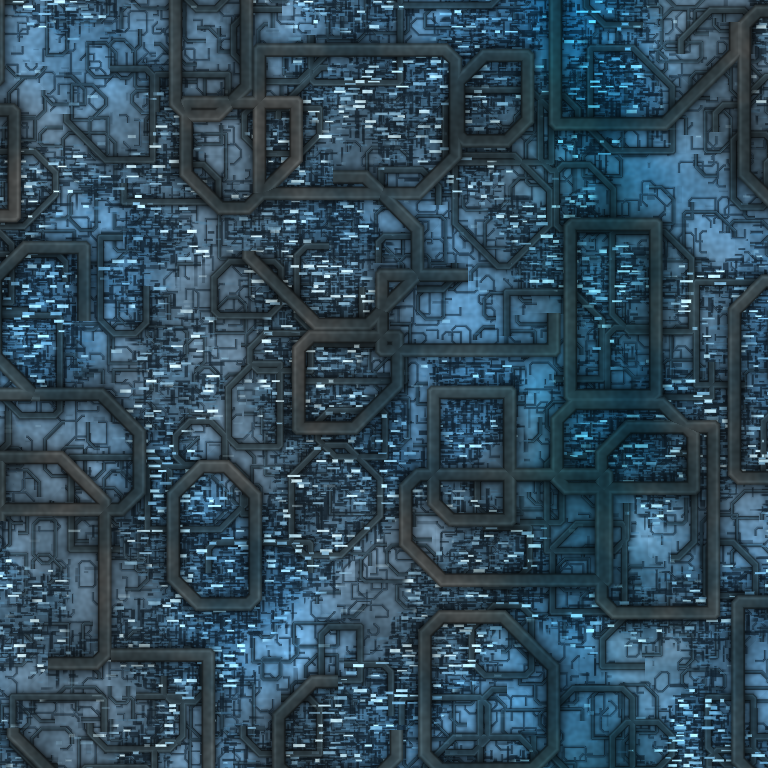
This texture is drawn by a WebGL 2 fragment shader. Its source:

```glsl
#version 300 es
precision highp float;
// Dense industrial conduit maze: chamfered pipe networks stacked from fine to
// coarse over slate panels, with patches of tiny machinery and glinting lights.
// Gradient noise steers the density, the grime and the teal haze.

uniform vec2 u_resolution;
out vec4 fragColor;

vec4 hash4(vec2 p) {
    vec4 q = fract(p.xyxy * vec4(0.1031, 0.1030, 0.0973, 0.1099));
    q += dot(q, q.wzxy + 33.33);
    return fract((q.xxyz + q.yzzw) * q.zywx);
}

float gradientDot(vec2 cell, vec2 offset) {
    float angle = 6.2832 * hash4(cell).x;
    return dot(vec2(cos(angle), sin(angle)), offset);
}

float gradientNoise(vec2 p) {
    vec2 i = floor(p), f = fract(p);
    vec2 u = f * f * f * (f * (f * 6.0 - 15.0) + 10.0);
    float low = mix(gradientDot(i, f), gradientDot(i + vec2(1, 0), f - vec2(1, 0)), u.x);
    float high = mix(gradientDot(i + vec2(0, 1), f - vec2(0, 1)), gradientDot(i + 1.0, f - 1.0), u.x);
    return 1.4 * mix(low, high, u.y);
}

float fbm(vec2 p) {
    float sum = 0.0, gain = 0.55;
    for (int i = 0; i < 4; i++) {
        sum += gain * gradientNoise(p);
        p = p * 2.03 + 17.3;
        gain *= 0.5;
    }
    return sum;
}

float coverage(float d, float aa) {
    return 1.0 - smoothstep(-aa, aa, d);
}

float chamferBox(vec2 p, vec2 extent, float cut) {
    vec2 q = abs(p) - extent;
    return max(max(q.x, q.y), (q.x + q.y + cut) * 0.7071);
}

// Signed offset from the nearest outline, and the summed tone of enclosing boxes.
vec2 network(vec2 uv, float cells, float keep, float gaps, float seed) {
    vec2 p = uv * cells, id = floor(p);
    float nearest = 1.0, tone = 0.0;
    for (int y = -1; y <= 1; y++)
    for (int x = -1; x <= 1; x++) {
        vec2 cell = id + vec2(x, y);
        vec4 h = hash4(cell + seed);
        vec4 k = hash4(cell + seed + 71.7);
        vec2 q = p - cell - 0.5 - (h.xy - 0.5) * 0.6;
        vec2 extent = mix(vec2(0.24), vec2(0.74), h.zw);
        vec4 corner = hash4(cell * 2.0 + step(0.0, q) + seed + 133.1);
        float cut = min(extent.x, extent.y) * 0.95 * corner.x * step(0.25, corner.y);
        float d = chamferBox(q, extent, cut);
        if (k.x > keep) continue;
        if (d < 0.0) tone += k.y - 0.5;
        if (corner.z > gaps && abs(d) < abs(nearest)) nearest = d;
    }
    return vec2(nearest / cells, tone);
}

// Lays a bevelled pipe and its soft contact shadow over the base colour.
vec3 layPipe(vec3 base, float offset, float width, vec3 tint, float shadow, float aa) {
    float d = abs(offset) - width;
    base *= 1.0 - shadow * exp(-max(d, 0.0) / (width * 0.9));
    float side = offset / width;
    float bevel = 0.95 + 0.16 * clamp(side, -1.0, 1.0);
    bevel -= 0.38 * smoothstep(0.62, 0.95, abs(side));
    bevel += 0.14 * exp(-pow((side - 0.5) * 7.0, 2.0));
    return mix(base, tint * bevel, coverage(d, aa));
}

// Scattered upright bars, one candidate per cell, in rows shifted at random.
float bars(vec2 p, vec2 size, float chance, float seed, float aa) {
    vec2 g = p / size;
    g.x += 7.0 * hash4(vec2(floor(g.y), seed)).w;
    vec4 h = hash4(floor(g) + seed);
    vec2 extent = size * mix(vec2(0.14, 0.14), vec2(0.48, 0.36), h.xy);
    vec2 q = abs(fract(g) - 0.5) * size - extent;
    return coverage(max(q.x, q.y), aa) * smoothstep(h.z - 0.03, h.z + 0.03, chance);
}

void main() {
    vec2 uv = gl_FragCoord.xy / u_resolution.y;
    float aa = 0.7 / u_resolution.y;

    vec2 coarse = network(uv, 5.5, 0.72, 0.12, 11.0);
    vec2 medium = network(uv, 10.0, 0.62, 0.2, 37.0);
    vec2 small = network(uv, 21.0, 0.65, 0.3, 59.0);
    vec2 fine = network(uv, 42.0, 0.6, 0.35, 83.0);
    float patches = gradientNoise(uv * 6.0 + 4.0) + 0.5 * gradientNoise(uv * 15.0);
    float dense = smoothstep(-0.3, 0.35, patches + 0.35 * coarse.y + 0.3 * medium.y);
    float grime = fbm(uv * 9.0 + 31.0);
    float glow = smoothstep(-0.25, 0.5, gradientNoise(uv * 4.5 + 9.0));

    // Panels and their seams
    float lightness = 0.42 + 0.5 * grime + 0.25 * small.y + 0.3 * medium.y + 0.3 * glow;
    vec3 color = mix(vec3(0.27, 0.37, 0.44), vec3(0.50, 0.62, 0.72), clamp(lightness, 0.0, 1.0));
    color = mix(color, vec3(0.20, 0.33, 0.42), 0.7 * dense);
    color = layPipe(color, fine.x, 0.0010, vec3(0.22, 0.31, 0.38), 0.25, aa);
    color = layPipe(color, small.x, 0.0021, vec3(0.21, 0.29, 0.34), 0.4, aa);

    // Small machinery: dark and blue bars in both directions
    for (int i = 0; i < 3; i++) {
        float n = float(i), scale = 1.0 - 0.23 * n;
        float across = bars(uv, vec2(0.034, 0.009) * scale, 0.5 * dense, 101.0 + n, aa);
        float upright = bars(uv.yx, vec2(0.045, 0.010) * scale, 0.5 * dense, 151.0 + n, aa);
        float lit = bars(uv, vec2(0.022, 0.006) * scale, 0.3 * dense, 201.0 + n, aa);
        color = mix(color, vec3(0.09, 0.14, 0.18), 0.75 * max(across, upright));
        color = mix(color, vec3(0.33, 0.49, 0.60), 0.7 * lit);
    }

    // Middle pipes with glints around them
    color = layPipe(color, medium.x, 0.0046, vec3(0.20, 0.26, 0.29), 0.5, aa);
    for (int i = 0; i < 2; i++) {
        float n = float(i);
        float glint = bars(uv + 0.003 * n, vec2(0.018, 0.0065), 0.18 * dense, 251.0 + n, aa);
        color = mix(color, mix(vec3(0.84, 0.96, 1.0), vec3(0.53, 0.70, 0.80), n), 0.95 * glint);
    }

    // Main conduits on top
    vec3 iron = mix(vec3(0.20, 0.25, 0.27), vec3(0.26, 0.27, 0.27), smoothstep(-0.3, 0.4, grime));
    color = layPipe(color, coarse.x, 0.0088, iron, 0.55, aa);

    // Blue glow, upright teal haze and surface grime
    color *= mix(vec3(1.0), vec3(0.84, 1.04, 1.14), glow);
    float haze = exp(-pow((uv.x - 0.77 + 0.06 * grime) / 0.095, 2.0));
    haze *= 0.75 + 0.5 * gradientNoise(uv * vec2(5.0, 3.0) + 21.0);
    color = mix(color, color * vec3(0.38, 0.82, 0.92) + vec3(0.0, 0.015, 0.025), clamp(haze, 0.0, 1.0));
    color *= 1.0 + 0.3 * grime + 0.12 * gradientNoise(uv * 130.0);
    fragColor = vec4(clamp(color, 0.0, 1.0), 1.0);
}
```
